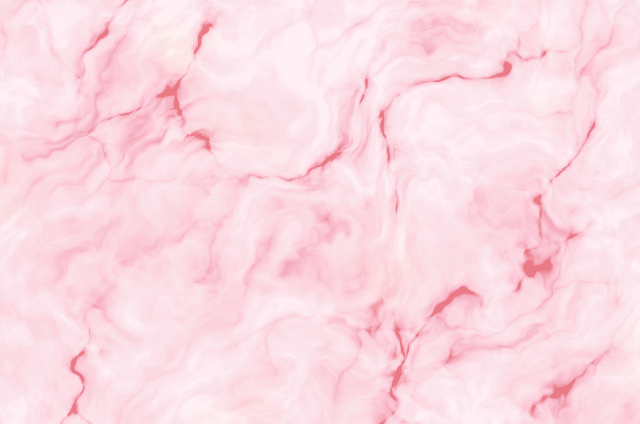
A Shadertoy shader for this texture:

```glsl
// Pale pink marble with diagonal rose veins, soft halos and cloudy mottling.
#define VEIN_ANGLE 0.80
#define VEIN_SCALE vec2(1.15, 2.8)
#define CRACK_SCALE vec2(2.4, 4.6)
#define WARP 0.27
#define CORE_WIDTH 0.0050
#define HALO_WIDTH 0.030
#define BASE_DEPTH 1.42
#define CLOUD 4.2
#define MOTTLE 4.6
#define CRYSTAL 2.6
#define CORE_DEPTH 2.3
#define HALO_DEPTH 2.3

// Lightest to deepest stone colour
const vec3 PINKS[7] = vec3[7](
    vec3(1.00, 0.94, 0.96), vec3(0.99, 0.90, 0.93), vec3(0.99, 0.87, 0.90),
    vec3(0.99, 0.83, 0.87), vec3(0.98, 0.76, 0.82), vec3(0.96, 0.67, 0.73),
    vec3(0.92, 0.48, 0.53));

vec2 hash2(vec2 p) {
    vec3 h = fract(vec3(p.xyx) * vec3(0.1031, 0.1030, 0.0973));
    h += dot(h, h.yzx + 33.33);
    return fract((h.xx + h.yz) * h.zy);
}

float cornerSlope(vec2 cell, vec2 offset) {
    float angle = 6.2832 * hash2(cell).x;
    return dot(vec2(cos(angle), sin(angle)), offset);
}

float gradientNoise(vec2 p) {
    vec2 i = floor(p), f = fract(p), e = vec2(1.0, 0.0);
    vec2 u = f * f * f * (f * (f * 6.0 - 15.0) + 10.0);
    float low = mix(cornerSlope(i, f), cornerSlope(i + e, f - e), u.x);
    float high = mix(cornerSlope(i + e.yx, f - e.yx), cornerSlope(i + 1.0, f - 1.0), u.x);
    return mix(low, high, u.y);
}

float fbm(vec2 p) {
    float sum = 0.0, amp = 0.5;
    for (int i = 0; i < 5; i++) {
        sum += amp * gradientNoise(p);
        p = mat2(1.6, 1.2, -1.2, 1.6) * p + 17.3;
        amp *= 0.5;
    }
    return sum;
}

// Distance in canvas units to the borders of stretched Voronoi cells
float veinDistance(vec2 p, vec2 scale) {
    p *= scale;
    vec2 cell = floor(p), f = fract(p), nearest = vec2(0.0);
    float best = 9.0;
    for (int y = -1; y <= 1; y++)
    for (int x = -1; x <= 1; x++) {
        vec2 g = vec2(x, y);
        vec2 r = g + hash2(cell + g) - f;
        if (dot(r, r) < best) { best = dot(r, r); nearest = r; }
    }
    float border = 9.0;
    for (int y = -2; y <= 2; y++)
    for (int x = -2; x <= 2; x++) {
        vec2 g = vec2(x, y);
        vec2 r = g + hash2(cell + g) - f;
        vec2 across = r - nearest;
        if (dot(across, across) > 1e-4) {
            vec2 n = normalize(across);
            border = min(border, dot(0.5 * (r + nearest), n) / length(n * scale));
        }
    }
    return border;
}

void mainImage(out vec4 fragColor, in vec2 fragCoord) {
    vec2 p = fragCoord / iResolution.y;
    float pixel = 1.0 / iResolution.y;

    // Bend the stone, then turn it so that x runs along the veins
    vec2 bend = vec2(fbm(p * 2.4 + 3.7), fbm(p * 2.4 + 41.2));
    vec2 bent = p + WARP * bend;
    float c = cos(VEIN_ANGLE), s = sin(VEIN_ANGLE);
    vec2 q = mat2(c, -s, s, c) * bent + 8.0;

    // Clouds, streaky mottling, crystals and rosy smudges
    float grain = gradientNoise(p * 48.0 + 6.0 * bend);
    float crystal = fbm(q * vec2(13.0, 21.0) + 3.0 * bend);
    float smudge = smoothstep(0.06, 0.36, fbm(q * vec2(2.0, 5.0) + 61.0));
    float depth = BASE_DEPTH + CLOUD * fbm(p * 1.7 + 23.0);
    depth += MOTTLE * fbm(q * vec2(4.5, 8.0) + 2.5 * bend);
    depth += CRYSTAL * crystal + 0.25 * grain;
    depth += smudge * (1.9 + 3.0 * crystal);

    // Pale crystalline threads
    float thread = abs(gradientNoise(q * vec2(9.0, 15.0) + 7.0 * bend));
    depth -= 0.6 * smoothstep(0.08, 0.0, thread) * smoothstep(-0.1, 0.3, gradientNoise(p * 4.0));
    depth = max(depth, 0.35 * depth);

    // Main veins: long sharp core in a halo of changing width
    float strength = mix(0.12, 1.0, smoothstep(-0.32, 0.22, gradientNoise(p * 1.8 + 12.6)));
    float patches = gradientNoise(p * 9.0 + 31.0);
    float d = veinDistance(q, VEIN_SCALE);
    float coreWidth = max(CORE_WIDTH * (1.0 + 0.9 * patches), 1.2 * pixel);
    float haloWidth = HALO_WIDTH * max(0.35, 1.0 + 2.2 * gradientNoise(p * 3.2 + 5.0));
    float core = exp(-d * d / (coreWidth * coreWidth));
    float halo = exp(-d / haloWidth);
    depth += strength * CORE_DEPTH * core * clamp(0.75 + 1.5 * patches + 0.8 * grain, 0.1, 1.4);
    depth += strength * HALO_DEPTH * halo * (0.9 + 0.9 * patches + 2.5 * crystal);

    // Fainter side cracks
    float crack = veinDistance(q + 0.06 * bend.yx + 19.0, CRACK_SCALE);
    float crackStrength = smoothstep(-0.10, 0.35, gradientNoise(p * 2.7 + 77.0));
    depth += crackStrength * (1.2 * exp(-crack / 0.014) + 0.9 * exp(-crack / 0.004));

    // Colour ramp with a slight peach cast in places
    vec3 color = PINKS[0];
    for (int i = 1; i < 7; i++)
        color = mix(color, PINKS[i], clamp(depth - float(i - 1), 0.0, 1.0));
    float peach = smoothstep(0.08, 0.35, fbm(p * 2.8 + 90.0));
    color += peach * vec3(0.0, 0.008, -0.022);
    fragColor = vec4(clamp(color, 0.0, 1.0), 1.0);
}
```
